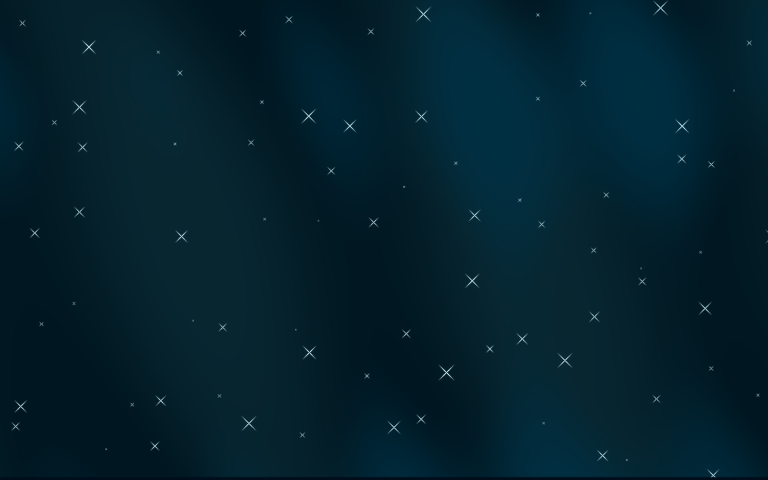
Give the GLSL for this background, as a WebGL 1 fragment shader.

```glsl
precision highp float;
// Night sky: faint slanted clouds of teal and blue, strewn with small diagonal cross stars.

uniform vec2 u_resolution;

#define NIGHT vec3(0.0, 0.088, 0.128)
#define MIST vec3(0.03, 0.150, 0.190)
#define BLUE vec3(0.0, 0.190, 0.268)
#define STARLIGHT vec3(0.78, 0.92, 0.95)
#define EDGE vec3(0.0, 0.05, 0.10)
#define EDGE_HEIGHT 0.006
#define STAR_ROWS 7.0
#define STAR_MIN 0.003
#define STAR_MAX 0.025
#define ARM_WIDTH 0.0009

const float TAU = 6.28319;

vec3 hash3(vec2 cell) {
  vec3 q = vec3(dot(cell, vec2(127.1, 311.7)),
                dot(cell, vec2(269.5, 183.3)),
                dot(cell, vec2(419.2, 371.9)));
  return fract(sin(q) * 43758.5);
}

// Layered sines: wide slanted mist, and steeper blue streaks inside broad patches
vec3 clouds(vec2 p) {
  vec2 q = p + 0.03 * sin(5.0 * p.yx + vec2(1.0, 2.5));

  float across = dot(q, vec2(0.92, 0.38));
  float along = dot(q, vec2(-0.38, 0.92));
  float bands = cos(TAU * (across - 0.54) / 0.66);
  float breakup = 0.5 * sin(2.0 * across + 4.0 * along - 0.8);
  float mist = smoothstep(-1.0, 1.5, bands + breakup);

  float streaks = cos(TAU * (dot(q, vec2(0.966, 0.258)) - 1.15) / 0.33);
  float patches = cos(3.7 * (q.x - 1.15)) + 1.1 * cos(7.0 * (q.y - 0.8));
  float blue = smoothstep(-0.2, 2.6, patches + 0.6 * streaks);

  return mix(mix(NIGHT, MIST, mist), BLUE, 0.9 * blue);
}

// Cross with fine diagonal arms that fade outward, and a faint halo
float crossStar(vec2 d, float radius, float pixel) {
  vec2 arms = abs(vec2(d.x + d.y, d.x - d.y)) * 0.7071;
  float reach = max(arms.x, arms.y);
  float offset = min(arms.x, arms.y);
  float fade = clamp(1.0 - reach / radius, 0.0, 1.0);
  float core = clamp(0.5 + (ARM_WIDTH - offset) / pixel, 0.0, 1.0);
  float halo = 0.06 * exp(-offset / (0.12 * radius));
  return min(1.0, 1.4 * fade) * core + fade * halo;
}

// One jittered star per cell; neighbours are included so arms are never cut
float stars(vec2 p, float pixel) {
  vec2 home = floor(p * STAR_ROWS);
  float light = 0.0;
  for (int j = -1; j <= 1; j++) {
    for (int i = -1; i <= 1; i++) {
      vec2 cell = home + vec2(float(i), float(j));
      vec3 h = hash3(cell + 3.0);
      vec2 center = (cell + 0.05 + 0.9 * h.xy) / STAR_ROWS;
      float radius = mix(STAR_MIN, STAR_MAX, pow(h.z, 1.2));
      float brightness = mix(0.45, 1.0, h.z);
      light += brightness * crossStar(p - center, radius, pixel);
    }
  }
  return min(light, 1.0);
}

void main() {
  float pixel = 1.0 / u_resolution.y;
  vec2 p = gl_FragCoord.xy * pixel;

  vec3 color = clouds(p);
  color = mix(color, STARLIGHT, stars(p, pixel));

  // Thin dark strip along the lower border
  float strip = 1.0 - smoothstep(EDGE_HEIGHT - pixel, EDGE_HEIGHT + pixel, p.y);
  color = mix(color, EDGE, strip);

  gl_FragColor = vec4(color, 1.0);
}
```
